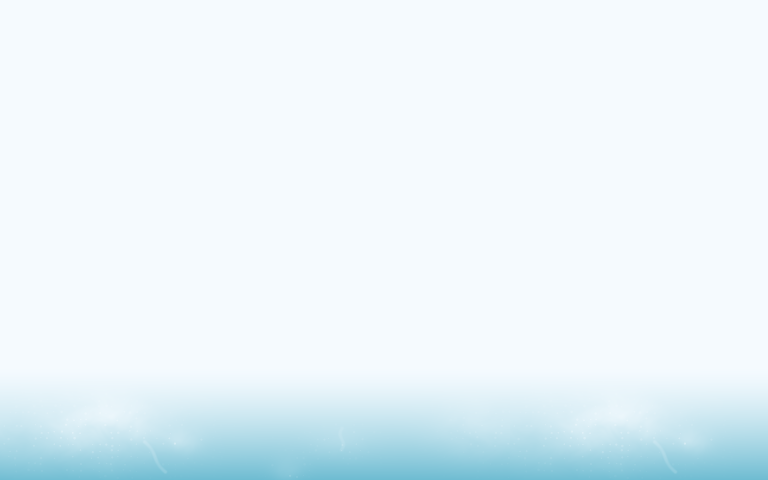
Give the GLSL for this background, as a WebGL 1 fragment shader.

```glsl
precision highp float;
uniform vec2 u_resolution;

#define SKY vec3(0.960, 0.982, 0.998)
#define WATER vec3(0.430, 0.735, 0.820)
#define BAND_TOP 0.235
#define BAND_CURVE 1.42
#define PERIOD 1.0625
#define MOTTLE 0.22
#define SPECK_CELLS 75.0
#define SPECK_GAIN 0.28

float hash(vec2 p) {
  return fract(sin(dot(p, vec2(127.1, 311.7))) * 43758.545);
}

// Offset from a centre that recurs along x
vec2 tiled(vec2 p, vec2 centre) {
  vec2 d = p - centre;
  d.x = mod(d.x + 0.5 * PERIOD, PERIOD) - 0.5 * PERIOD;
  return d;
}

// Soft elliptical glow
float puff(vec2 p, vec2 centre, vec2 radius) {
  vec2 d = tiled(p, centre) / radius;
  return exp(-dot(d, d));
}

// Layered, warped sines in the range -1 to 1
float ripple(vec2 p) {
  float sum = 0.0;
  float gain = 0.5;
  for (int i = 0; i < 4; i++) {
    p += 0.35 * sin(p.yx * 1.7 + float(i));
    sum += gain * sin(p.x) * sin(p.y + 0.8);
    p = mat2(1.5, 1.1, -1.1, 1.5) * p;
    gain *= 0.55;
  }
  return sum;
}

// One randomly placed dot in each cell
float specks(vec2 p) {
  vec2 g = p * SPECK_CELLS;
  vec2 cell = floor(g);
  float seed = hash(cell);
  vec2 centre = 0.3 + 0.4 * vec2(hash(cell + 17.0), hash(cell + 43.0));
  float radius = mix(0.12, 0.3, hash(cell + 71.0));
  float dot_ = 1.0 - smoothstep(0.3 * radius, radius, length(fract(g) - centre));
  return dot_ * step(0.6, seed);
}

// Thin bent scratch
float streak(vec2 p, vec2 centre, vec2 halfSpan) {
  vec2 d = tiled(p, centre);
  float along = clamp(dot(d, halfSpan) / dot(halfSpan, halfSpan), -1.0, 1.0);
  d.x += 0.004 * sin(along * 3.0);
  return 1.0 - smoothstep(0.001, 0.006, length(d - along * halfSpan));
}

void main() {
  vec2 p = gl_FragCoord.xy / u_resolution.y;
  vec2 tile = vec2(mod(p.x, PERIOD), p.y);

  // Water fading up into the sky
  float depth = pow(clamp(1.0 - p.y / BAND_TOP, 0.0, 1.0), BAND_CURVE);

  // Mist: large bank, its skirts and smaller wisps
  float bank = puff(p, vec2(0.22, 0.135), vec2(0.105, 0.052));
  float skirt = puff(p, vec2(0.17, 0.10), vec2(0.20, 0.075));
  float wisp = puff(p, vec2(0.385, 0.083), vec2(0.036, 0.024));
  float haze = puff(p, vec2(0.985, 0.115), vec2(0.075, 0.055));
  float low = puff(p, vec2(0.71, 0.08), vec2(0.07, 0.035))
            + puff(p, vec2(0.60, 0.02), vec2(0.035, 0.03));
  float veil = 0.46 * bank + 0.22 * skirt + 0.26 * wisp + 0.20 * haze + 0.10 * low;
  veil *= 1.0 + MOTTLE * 2.0 * ripple(tile * vec2(34.0, 42.0));

  // Spray and scratches
  float spray = clamp(0.7 * skirt + wisp + 0.5 * low + 0.2 * haze, 0.0, 1.0);
  veil += SPECK_GAIN * spray * specks(tile);
  veil += 0.16 * streak(p, vec2(0.323, 0.048), vec2(0.022, -0.031));
  veil += 0.10 * streak(p, vec2(0.712, 0.085), vec2(0.001, 0.022));

  float tint = depth * (1.0 - clamp(veil, 0.0, 0.85));
  gl_FragColor = vec4(mix(SKY, WATER, tint), 1.0);
}
```
